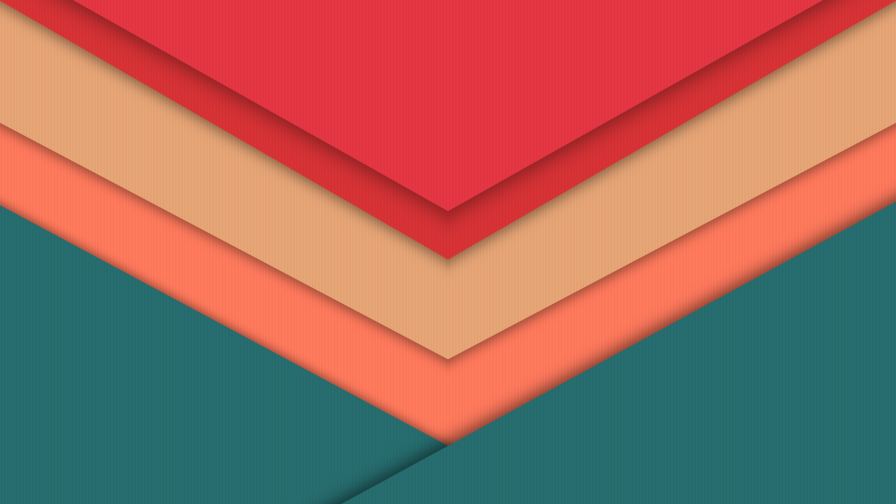
Write a Shadertoy shader that draws this background.

```glsl
// Layered paper chevrons pointing down over two folded teal panels.
// Each sheet is a signed distance to slanted edges; sheets are stacked from
// back to front, each casting a soft shadow, with a faint vertical grain.

// Signed distance to a line rising by slope from height, positive above it.
float aboveLine(float x, float y, float height, float slope) {
    return (y - height - slope * x) / sqrt(1.0 + slope * slope);
}

// Darkens the sheets below near the edge, then lays the new sheet on top.
vec3 addSheet(vec3 below, vec3 paper, float dist, float strength, float blur) {
    float outside = max(-dist, 0.0) / blur;
    below *= 1.0 - strength * exp(-outside * (0.6 + 0.6 * outside));
    float pixel = 0.75 / iResolution.y;
    return mix(below, paper, smoothstep(-pixel, pixel, dist));
}

void mainImage(out vec4 fragColor, in vec2 fragCoord) {
    // Height runs from 0 to 1, x is zero at the centre.
    vec2 p = (fragCoord - vec2(0.5 * iResolution.x, 0.0)) / iResolution.y;
    float side = abs(p.x);

    vec3 teal = vec3(0.150, 0.424, 0.432);
    vec3 coral = vec3(1.000, 0.475, 0.361);
    vec3 tan_ = vec3(0.898, 0.643, 0.459);
    vec3 red = vec3(0.839, 0.196, 0.208);
    vec3 pink = vec3(0.890, 0.208, 0.263);

    // Teal panels: the right one overlaps the left.
    vec3 color = coral;
    color = addSheet(color, teal, -aboveLine(p.x, p.y, 0.1155, -0.537), 0.28, 0.012);
    color = addSheet(color, teal, -aboveLine(p.x, p.y, 0.1155, 0.545), 0.38, 0.021);

    // Nested chevrons, back to front.
    color = addSheet(color, tan_, aboveLine(side, p.y, 0.287, 0.528), 0.30, 0.016);
    color = addSheet(color, red, aboveLine(side, p.y, 0.485, 0.578), 0.30, 0.017);
    color = addSheet(color, pink, aboveLine(side, p.y, 0.581, 0.563), 0.27, 0.025);

    // Fine vertical grain, faded where the canvas is too coarse to hold it.
    float stripes = 162.0;
    float visible = 1.0 - smoothstep(0.25, 0.7, stripes / iResolution.y);
    color *= 1.0 + 0.02 * visible * cos(6.2832 * stripes * p.x);

    fragColor = vec4(color, 1.0);
}
```
